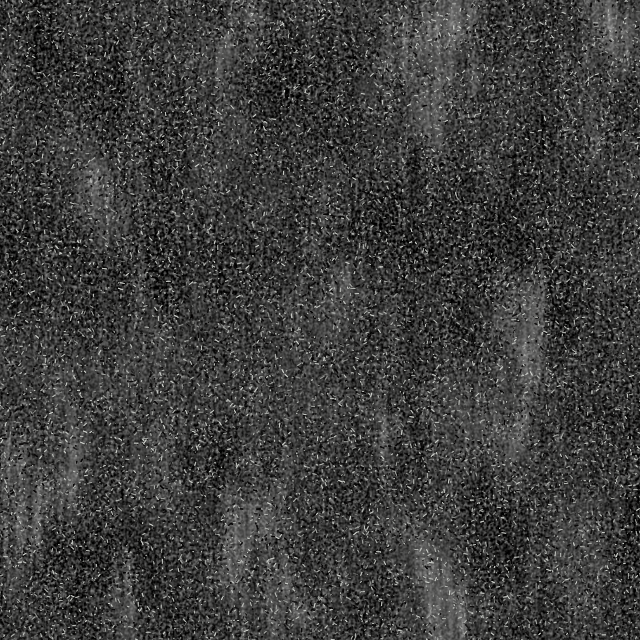
This texture is drawn by a Shadertoy shader. Its source:

```glsl
const vec3 PIT_COLOR = vec3(0.016, 0.01, 0.01);
const vec3 STONE_COLOR = vec3(0.225, 0.225, 0.222);
const vec3 FLECK_COLOR = vec3(0.80, 0.81, 0.79);

vec3 hash3(vec2 cell, float seed) {
    vec3 p = fract(vec3(cell.xyx + seed * 17.3) * vec3(0.1031, 0.103, 0.0973));
    p += dot(p, p.yxz + 33.33);
    return fract((p.xxy + p.yzz) * p.zyx);
}

float cornerSlope(vec2 cell, vec2 offset, float seed) {
    float angle = 6.2832 * hash3(cell, seed).x;
    return dot(vec2(cos(angle), sin(angle)), offset);
}

float gradientNoise(vec2 p, float seed) {
    vec2 i = floor(p), f = fract(p);
    vec2 u = f * f * f * (f * (f * 6.0 - 15.0) + 10.0);
    vec2 e = vec2(1.0, 0.0);
    float low = mix(cornerSlope(i, f, seed), cornerSlope(i + e, f - e, seed), u.x);
    float high = mix(cornerSlope(i + e.yx, f - e.yx, seed),
                     cornerSlope(i + 1.0, f - 1.0, seed), u.x);
    return mix(low, high, u.y);
}

float fractalNoise(vec2 p, float seed) {
    float sum = 0.0, amplitude = 1.0;
    for (int octave = 0; octave < 4; octave++) {
        sum += amplitude * gradientNoise(p, seed + float(octave));
        p = mat2(0.96, 0.28, -0.28, 0.96) * p * 2.07;
        amplitude *= 0.6;
    }
    return sum;
}

// Distance to a short stroke through the origin
float strokeDistance(vec2 p, float angle, float halfLength) {
    vec2 along = vec2(cos(angle), sin(angle));
    return length(p - along * clamp(dot(p, along), -halfLength, halfLength));
}

// Strongest opacity among strokes scattered over a jittered grid
float scatterStrokes(vec2 uv, float frequency, float radius, float density,
                     float faintest, float seed) {
    vec2 p = uv * frequency;
    vec2 home = floor(p);
    float soft = max(0.5 * frequency / iResolution.y, 0.06);
    float cover = 0.0;
    for (int y = -1; y <= 1; y++) {
        for (int x = -1; x <= 1; x++) {
            vec2 cell = home + vec2(x, y);
            vec3 place = hash3(cell, seed);
            vec3 shape = hash3(cell, seed + 5.0);
            float d = strokeDistance(p - cell - place.xy, shape.x * 3.1416,
                                     mix(0.02, 0.42, shape.y * shape.y));
            float ink = 1.0 - smoothstep(radius - soft, radius + soft, d);
            float opacity = mix(faintest, 1.0, shape.z);
            cover = max(cover, ink * opacity * step(place.z, density));
        }
    }
    return cover;
}

// Thin bright lines along the zero crossings of noise
float wires(vec2 p, float seed) {
    return 1.0 - smoothstep(0.0, 0.22, abs(gradientNoise(p, seed)));
}

void mainImage(out vec4 fragColor, in vec2 fragCoord) {
    vec2 uv = fragCoord / iResolution.y;

    // Broad clouds, small clumps and tall worn patches
    float cloud = fractalNoise(uv * vec2(6.5, 4.0), 1.0);
    float clump = gradientNoise(uv * vec2(32.0, 26.0), 7.0);
    float worn = smoothstep(0.12, 0.75, fractalNoise(uv * vec2(8.0, 2.6), 9.0));

    // Vertical brushing, strongest where the surface is worn
    float streak = gradientNoise(uv * vec2(75.0, 5.0), 15.0)
                 + 0.8 * gradientNoise(uv * vec2(170.0, 13.0), 16.0);

    // Fine mineral grain with tangled light lines, calmer on worn patches
    float grain = gradientNoise(uv * vec2(175.0, 150.0), 21.0)
                + 0.9 * gradientNoise(uv * vec2(270.0, 240.0), 22.0);
    float tangle = wires(uv * vec2(85.0, 95.0), 25.0) - 0.5;
    float roughness = clamp(1.0 - 0.35 * worn - 0.4 * cloud + 0.5 * clump, 0.4, 1.5);

    float shade = 0.09 * cloud + 0.04 * clump + 0.14 * worn + (0.07 + 0.07 * worn) * streak;
    shade += roughness * (0.27 * grain + 0.05 * tangle);
    vec3 color = STONE_COLOR + shade;

    // Dark pits gather in the dark clouds, bright flecks lie on top
    float pitDensity = clamp(0.62 - 0.5 * cloud - 0.4 * worn + 0.5 * clump, 0.05, 0.98);
    float pits = scatterStrokes(uv, 130.0, 0.16, pitDensity, 0.5, 31.0);
    color = mix(color, PIT_COLOR, pits);

    float fleckDensity = 0.58 + 0.2 * gradientNoise(uv * 9.0, 40.0) + 0.4 * clump;
    float flecks = scatterStrokes(uv, 138.0, 0.13, fleckDensity, 0.15, 43.0);
    color = mix(color, FLECK_COLOR, flecks);

    fragColor = vec4(clamp(color, 0.0, 1.0), 1.0);
}
```
